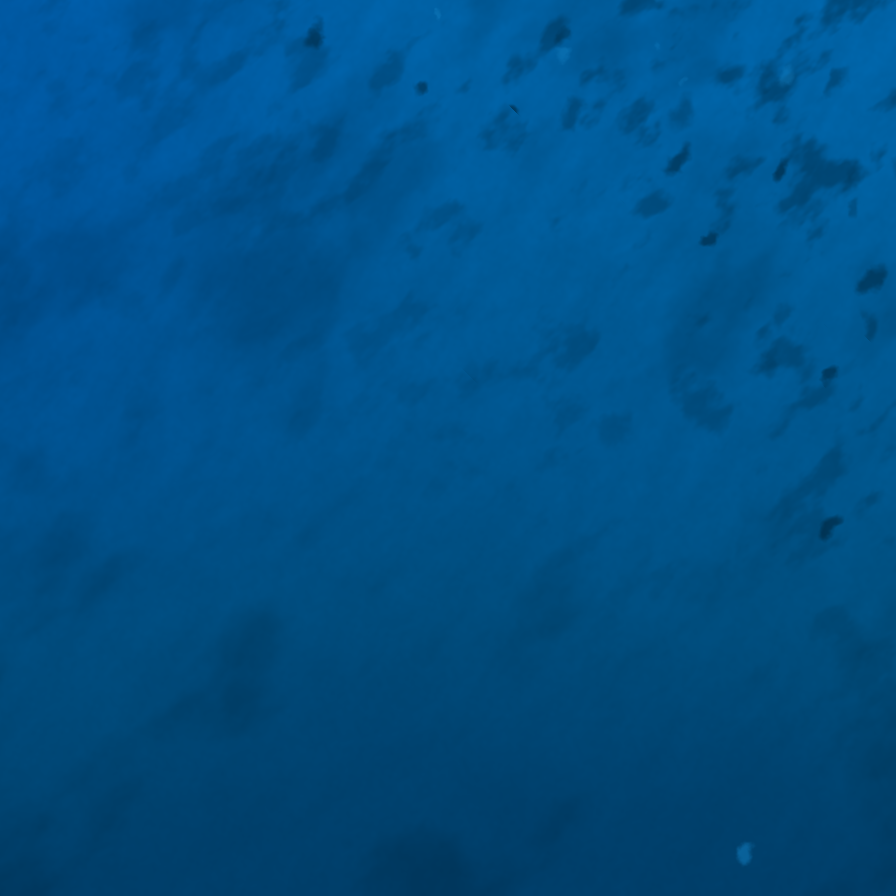
Reproduce this texture procedurally as a WebGL 1 fragment shader.

```glsl
precision highp float;
uniform vec2 u_resolution;

const vec3 DEEP = vec3(0.0, 0.245, 0.415);
const vec3 DUSK = vec3(0.0, 0.300, 0.490);
const vec3 MIDDLE = vec3(0.0, 0.335, 0.565);
const vec3 BRIGHT = vec3(0.0, 0.370, 0.640);
const vec3 PIT = vec3(0.0, 0.165, 0.270);
const vec3 FLECK = vec3(0.06, 0.48, 0.74);

float hash(vec2 p) {
  vec3 q = fract(vec3(p.xyx) * 0.1031);
  q += dot(q, q.yzx + 33.33);
  return fract((q.x + q.y) * q.z);
}

float noise(vec2 p) {
  vec2 cell = floor(p);
  vec2 f = fract(p);
  f = f * f * (3.0 - 2.0 * f);
  float low = mix(hash(cell), hash(cell + vec2(1.0, 0.0)), f.x);
  float high = mix(hash(cell + vec2(0.0, 1.0)), hash(cell + 1.0), f.x);
  return mix(low, high, f.y);
}

float fbm(vec2 p) {
  float sum = 0.0;
  float weight = 0.533;
  for (int i = 0; i < 4; i++) {
    sum += weight * noise(p);
    p = mat2(0.8, 0.6, -0.6, 0.8) * p * 2.03 + 17.3;
    weight *= 0.5;
  }
  return sum;
}

// Coordinates along and across a stroke direction
vec2 along(vec2 p, float angle) {
  float c = cos(angle);
  float s = sin(angle);
  return vec2(c * p.x + s * p.y, c * p.y - s * p.x);
}

// Ragged soft spots, one candidate per grid cell
float spots(vec2 uv, float cells, float chance, float seed) {
  vec2 p = uv * cells;
  p += 0.5 * (vec2(fbm(p * 2.2 + seed), fbm(p * 2.2 + seed + 41.0)) - 0.5);
  vec2 home = floor(p);
  float cover = 0.0;
  for (int j = -1; j <= 1; j++) {
    for (int i = -1; i <= 1; i++) {
      vec2 cell = home + vec2(float(i), float(j));
      vec2 key = cell + seed;
      vec2 center = cell + 0.2 + 0.6 * vec2(hash(key + 3.7), hash(key + 9.1));
      float radius = mix(0.16, 0.38, hash(key + 21.3));
      vec2 d = along(p - center, 1.1) * vec2(0.75, 1.2);
      float present = step(hash(key), chance);
      float strength = mix(0.35, 1.0, hash(key + 57.9));
      float blob = 1.0 - smoothstep(radius * 0.25, radius, length(d));
      cover = max(cover, present * strength * blob);
    }
  }
  return cover;
}

// Vertical fade from deep to bright blue
vec3 waterGradient(float h) {
  vec3 color = mix(DEEP, DUSK, smoothstep(0.0, 0.34, h));
  color = mix(color, MIDDLE, smoothstep(0.24, 0.60, h));
  return mix(color, BRIGHT, smoothstep(0.52, 1.0, h));
}

void main() {
  vec2 uv = gl_FragCoord.xy / u_resolution;
  float corner = smoothstep(0.75, 1.85, uv.x + uv.y);
  float upper = smoothstep(0.1, 0.75, uv.y);

  // Uneven broad tone, purer blue at the upper left
  float cloud = fbm(uv * vec2(2.5, 4.0) + 5.0) - 0.5;
  vec3 color = waterGradient(clamp(uv.y + 0.16 * cloud, 0.0, 1.0));
  float left = (1.0 - smoothstep(0.0, 0.55, uv.x)) * upper;
  color += left * vec3(0.0, -0.018, 0.006);
  color += corner * vec3(0.0, 0.018, 0.012);

  // Slanted smudges and faint brush texture
  vec2 slant = along(uv, 0.75);
  float smudge = fbm(slant * vec2(6.0, 11.0) + 12.0);
  color *= 1.0 - 0.12 * smoothstep(0.50, 0.78, smudge);
  float brush = fbm(along(uv, 0.95) * vec2(22.0, 48.0) + 30.0) - 0.5;
  color *= 1.0 + 0.10 * brush * mix(0.5, 1.0, upper);
  float mottle = fbm(slant * vec2(18.0, 32.0) + 70.0);
  float patches = smoothstep(0.53, 0.76, mottle);
  color = mix(color, PIT, patches * (0.10 * upper + 0.35 * corner));

  // Dark pits and pale flecks gather at the upper right
  float pits = spots(uv, 18.0, 0.02 + 0.30 * corner * corner, 11.0);
  color = mix(color, PIT, 0.72 * pits * smoothstep(0.1, 0.55, corner));
  float shine = smoothstep(0.45, 0.85, uv.x) * smoothstep(0.82, 0.96, uv.y);
  float flecks = spots(uv, 28.0, 0.16 * shine, 83.0);
  color = mix(color, FLECK, 0.6 * flecks);

  // Fine soft grain
  float grain = noise(along(uv, 0.4) * 170.0) - 0.5;
  color *= 1.0 + 0.025 * grain;

  gl_FragColor = vec4(clamp(color, 0.0, 1.0), 1.0);
}
```
